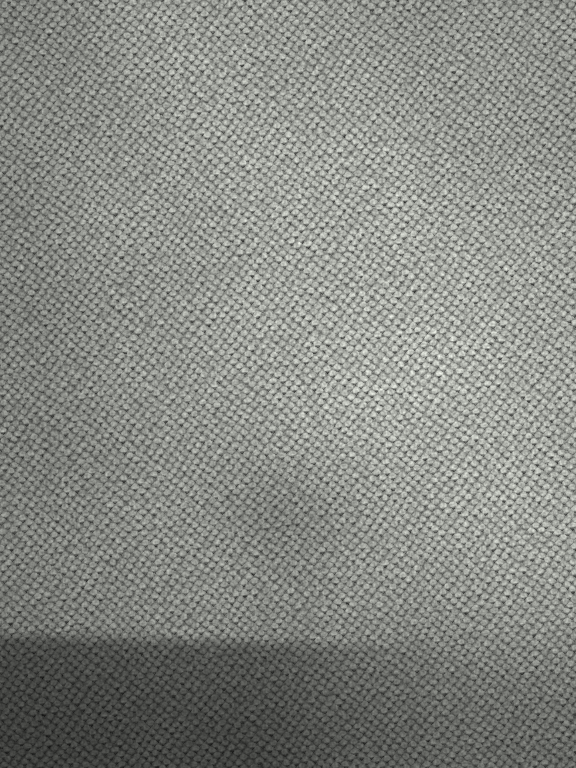
Give the GLSL for this texture, as a WebGL 2 fragment shader.

```glsl
#version 300 es
precision highp float;
// Grey pique-knit cloth: small diagonal stitches under soft light, with a shadow along the bottom.

#define STITCHES_ACROSS 57.0
#define ROWS_DOWN 146.0
#define TILT -0.14
#define WARP 0.45
#define GAP_TONE 0.80
#define BUMP_TONE 1.10
#define STITCH_VARIATION 0.11
#define FIBRE_GRAIN 0.25
#define SHADOW_EDGE 0.172
#define SHADOW_TONE 0.68
#define CLOTH_TINT vec3(0.985, 1.0, 0.962)

uniform vec2 u_resolution;
out vec4 outColor;

float hash(vec2 p) {
  vec3 q = fract(vec3(p.xyx) * 0.1031);
  q += dot(q, q.yzx + 33.33);
  return fract((q.x + q.y) * q.z);
}

vec2 gradient(vec2 cell) {
  float angle = 6.2832 * hash(cell);
  return vec2(cos(angle), sin(angle));
}

float gradientNoise(vec2 p) {
  vec2 i = floor(p), f = p - i;
  vec2 w = f * f * f * (f * (f * 6.0 - 15.0) + 10.0);
  vec2 e = vec2(1.0, 0.0);
  float bottom = mix(dot(gradient(i), f), dot(gradient(i + e), f - e), w.x);
  float top = mix(dot(gradient(i + e.yx), f - e.yx), dot(gradient(i + 1.0), f - 1.0), w.x);
  return mix(bottom, top, w.y);
}

float glow(vec2 uv, vec2 center, vec2 radius) {
  vec2 d = (uv - center) / radius;
  return exp(-dot(d, d));
}

// Nearest stitch of the staggered lattice: xy = offset from its centre, z = its random tone.
vec3 nearestStitch(vec2 lattice) {
  float rowHeight = STITCHES_ACROSS / (ROWS_DOWN * 0.75);
  vec3 nearest = vec3(9.0);
  float baseRow = floor(lattice.y);
  for (int k = -1; k <= 1; k++) {
    float row = baseRow + float(k);
    float shift = 0.5 * mod(row, 2.0);
    vec2 id = vec2(floor(lattice.x - shift), row);
    vec2 jitter = vec2(hash(id + 217.0), hash(id + 431.0)) - 0.5;
    vec2 offset = lattice - id - vec2(shift + 0.5, 0.5) - vec2(0.12, 0.20) * jitter;
    offset.y *= rowHeight;
    if (dot(offset, offset) < dot(nearest.xy, nearest.xy))
      nearest = vec3(offset, hash(id + 89.0));
  }
  return nearest;
}

// Rounded stitch with an uneven outline and a dark lower crescent.
float weave(vec2 lattice, float pixel) {
  vec3 stitch = nearestStitch(lattice);
  float radius = length(stitch.xy) + 0.12 * gradientNoise(lattice * vec2(2.1, 1.3));
  float soft = 0.06 + 0.4 * pixel;
  float body = 1.0 - smoothstep(0.32 - soft, 0.32 + soft, radius);
  float tone = mix(GAP_TONE, BUMP_TONE, body);
  float crescent = smoothstep(0.12, 0.26, -stitch.y) * (1.0 - smoothstep(0.12, 0.34, abs(stitch.x)));
  tone -= 0.28 * (0.4 + stitch.z) * crescent;
  return tone + STITCH_VARIATION * (stitch.z - 0.5);
}

// Broad light over the cloth, in canvas fractions.
float illumination(vec2 uv) {
  float light = 0.50;
  light += 0.13 * glow(uv, vec2(0.68, 0.54), vec2(0.42, 0.30));
  light += 0.07 * glow(uv, vec2(0.45, 0.88), vec2(0.55, 0.28));
  light += 0.06 * glow(uv, vec2(0.96, 0.34), vec2(0.34, 0.22));
  light -= 0.09 * glow(uv, vec2(0.52, 0.33), vec2(0.13, 0.09));
  light -= 0.045 * (1.0 - smoothstep(0.0, 0.30, uv.x));
  light += 0.035 * gradientNoise(uv * vec2(5.0, 6.0) + 3.7);
  light *= mix(0.74, 1.0, smoothstep(0.0, 0.27, uv.y));
  float edge = SHADOW_EDGE - 0.02 * uv.x;
  float shadow = 1.0 - smoothstep(edge - 0.012, edge + 0.012, uv.y);
  shadow *= 1.0 - smoothstep(0.38, 0.85, uv.x);
  return light * mix(1.0, SHADOW_TONE, shadow);
}

void main() {
  vec2 uv = gl_FragCoord.xy / u_resolution;
  vec2 p = vec2(uv.x, uv.y * 4.0 / 3.0);

  // Tilted, gently stretched lattice.
  vec2 turned = mat2(cos(TILT), sin(TILT), -sin(TILT), cos(TILT)) * p;
  vec2 lattice = turned * vec2(STITCHES_ACROSS, ROWS_DOWN * 0.75);
  lattice += WARP * vec2(gradientNoise(p * 9.0), gradientNoise(p * 9.0 + 41.0));

  // Yarn fibres and occasional pale flecks.
  float fibre = gradientNoise(p * 170.0) + 0.8 * gradientNoise(p * 290.0 + 17.0);
  float fleck = smoothstep(0.38, 0.58, gradientNoise(p * 95.0 + 63.0));

  float cloth = weave(lattice, STITCHES_ACROSS / u_resolution.x);
  cloth += FIBRE_GRAIN * fibre + 0.14 * fleck;
  vec3 color = CLOTH_TINT * illumination(uv) * cloth * 1.07;
  outColor = vec4(clamp(color, 0.0, 1.0), 1.0);
}
```
